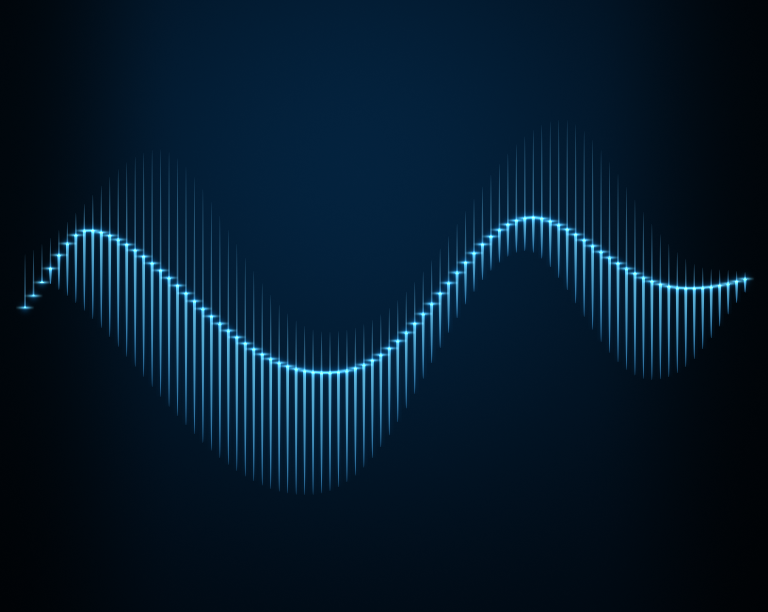
Reproduce this background procedurally as a WebGL 2 fragment shader.

```glsl
#version 300 es
precision highp float;

uniform vec2 u_resolution;
out vec4 fragColor;

// Layout: positions are fractions of the canvas, lengths are fractions of its width
const float HEIGHT = 0.797;
const float FIRST_X = 0.0326;
const float PITCH = 0.01103;
const float LAST_INDEX = 85.0;

// Crests and troughs of the bright spine and of the two needle envelopes
const int KNOTS = 6;
const vec2 SPINE[KNOTS] = vec2[KNOTS](vec2(-0.013, 0.463), vec2(0.115, 0.624),
    vec2(0.423, 0.391), vec2(0.694, 0.645), vec2(0.895, 0.529), vec2(1.042, 0.564));
const vec2 UPPER[KNOTS] = vec2[KNOTS](vec2(-0.013, 0.573), vec2(0.208, 0.756),
    vec2(0.425, 0.458), vec2(0.733, 0.805), vec2(0.931, 0.560), vec2(1.010, 0.552));
const vec2 LOWER[KNOTS] = vec2[KNOTS](vec2(-0.040, 0.549), vec2(0.032, 0.549),
    vec2(0.397, 0.191), vec2(0.686, 0.590), vec2(0.849, 0.379), vec2(1.009, 0.552));
const float TROUGH_SKEW = 1.15;

// Needles and glints
const float LOWER_HALF_WIDTH = 0.0019;
const float UPPER_HALF_WIDTH = 0.0011;
const float GLOW_RADIUS = 0.0028;
const float GLINT_SPAN = 0.0125;
const float GLINT_THICKNESS = 0.0018;
const float HALO_RADIUS = 0.0060;

// Backdrop
const vec2 LIGHT_CENTER = vec2(0.46, 0.73);
const float LIGHT_RADIUS = 0.50;
const float SIDE_FADE = 0.24;

const vec3 NIGHT = vec3(0.002, 0.016, 0.036);
const vec3 LIGHT = vec3(0.012, 0.118, 0.205);
const vec3 NEEDLE_ROOT = vec3(0.42, 0.80, 0.95);
const vec3 NEEDLE_TIP = vec3(0.17, 0.44, 0.64);
const vec3 UPPER_NEEDLE = vec3(0.27, 0.54, 0.70);
const vec3 GLOW = vec3(0.03, 0.28, 0.46);
const vec3 GLINT = vec3(0.50, 0.90, 1.00);

float hash(vec2 p) {
    vec3 q = fract(vec3(p.xyx) * 0.1031);
    q += dot(q, q.yzx + 33.33);
    return fract((q.x + q.y) * q.z);
}

// Cosine easing between knots, skewed so troughs are broader than crests
float wave(vec2 knots[KNOTS], float x) {
    float y = knots[0].y;
    for (int i = 0; i < KNOTS - 1; i++) {
        vec2 a = knots[i];
        vec2 b = knots[i + 1];
        if (x >= a.x) {
            float t = clamp((x - a.x) / (b.x - a.x), 0.0, 1.0);
            t = pow(t, b.y > a.y ? TROUGH_SKEW : 1.0 / TROUGH_SKEW);
            y = mix(a.y, b.y, 0.5 - 0.5 * cos(3.14159 * t));
        }
    }
    return y;
}

// Share of a pixel covered by a vertical stroke
float strokeCoverage(float dist, float halfWidth, float pixel) {
    return clamp(halfWidth + 0.5 * pixel - dist, 0.0, min(pixel, 2.0 * halfWidth)) / pixel;
}

vec3 backdrop(vec2 uv) {
    vec2 d = (uv - LIGHT_CENTER) * vec2(1.0, HEIGHT) / LIGHT_RADIUS;
    float side = smoothstep(0.0, SIDE_FADE, min(uv.x, 1.0 - uv.x));
    return (NIGHT + LIGHT * exp(-dot(d, d))) * mix(0.4, 1.0, side);
}

void main() {
    vec2 uv = gl_FragCoord.xy / u_resolution;
    float pixel = 1.0 / u_resolution.x;
    vec3 color = backdrop(uv);

    // Needle nearest to this pixel
    float index = clamp(round((uv.x - FIRST_X) / PITCH), 0.0, LAST_INDEX);
    float lineX = FIRST_X + index * PITCH;
    float dist = abs(uv.x - lineX);
    float spineY = wave(SPINE, lineX);

    // Lower needles: bright at the spine, tapering downwards
    float down = (spineY - uv.y) / max(spineY - wave(LOWER, lineX), 0.001);
    if (down >= 0.0 && down < 1.0) {
        float taper = sqrt(1.0 - down);
        color += GLOW * 0.45 * taper * exp(-dist / GLOW_RADIUS);
        float cover = strokeCoverage(dist, LOWER_HALF_WIDTH * taper, pixel);
        color = mix(color, mix(NEEDLE_ROOT, NEEDLE_TIP, down), cover * 0.9);
    }

    // Upper needles: thinner and fainter
    float up = (uv.y - spineY) / max(wave(UPPER, lineX) - spineY, 0.001);
    if (up >= 0.0 && up < 1.0) {
        float cover = strokeCoverage(dist, UPPER_HALF_WIDTH * sqrt(1.0 - up), pixel);
        color = mix(color, UPPER_NEEDLE, cover * mix(0.75, 0.35, up));
    }

    // Horizontal glints where the needles cross the spine
    for (float k = -2.0; k <= 2.0; k++) {
        float i = index + k;
        if (i < 0.0 || i > LAST_INDEX) continue;
        float x = FIRST_X + i * PITCH;
        vec2 d = (uv - vec2(x, wave(SPINE, x))) * vec2(1.0, HEIGHT);
        float streak = max(0.0, 1.0 - abs(d.x) / GLINT_SPAN);
        float thin = d.y / GLINT_THICKNESS;
        color += GLINT * 0.75 * streak * exp(-thin * thin);
        color += GLOW * 0.55 * exp(-dot(d, d) / (HALO_RADIUS * HALO_RADIUS));
    }

    // Dither against banding
    color += (hash(gl_FragCoord.xy) - 0.5) / 255.0;
    fragColor = vec4(clamp(color, 0.0, 1.0), 1.0);
}
```
